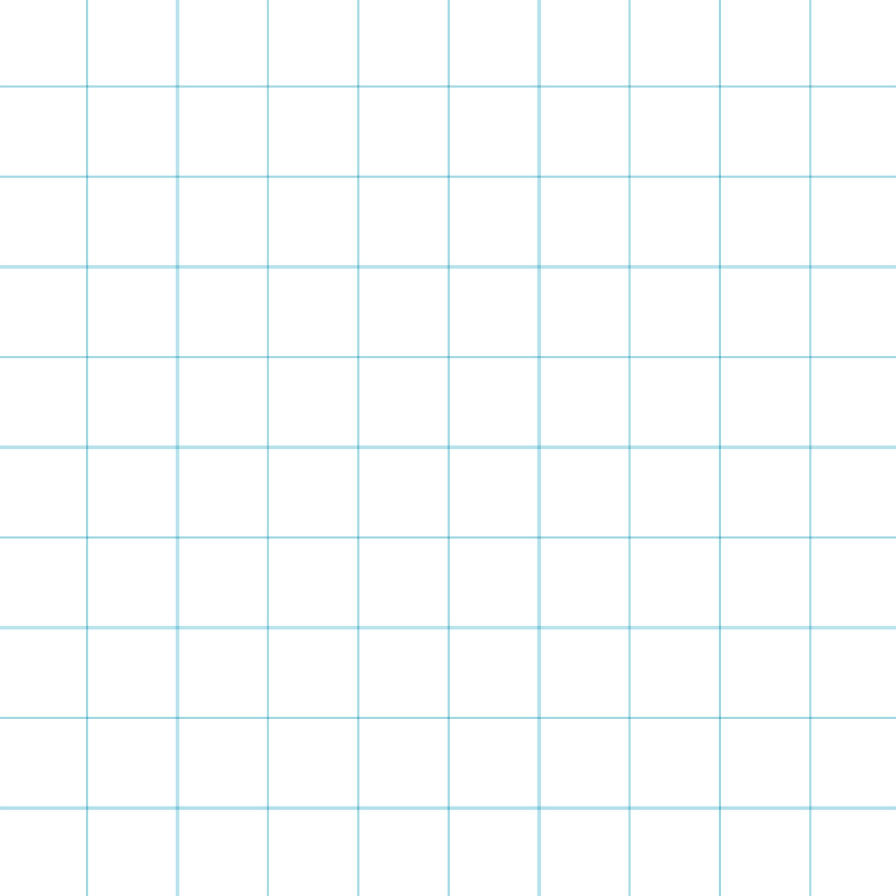
This pattern is drawn by a WebGL 1 fragment shader. Its source:

```glsl
precision highp float;

// Squared paper: thin cyan rules on white, nine across and nine down.
// Each axis finds its nearest rule and box-filters it over one pixel;
// some rules are softer and wider, and the inks multiply at crossings.

uniform vec2 u_resolution;

const vec3 PAPER = vec3(1.0);
const vec3 THIN_INK = vec3(0.64, 0.85, 0.89);
const vec3 SOFT_INK = vec3(0.73, 0.89, 0.925);
const vec3 HALO_TINT = vec3(0.975, 0.992, 0.995);
const float THIN_WIDTH = 0.0024;
const float SOFT_WIDTH = 0.0039;
const float HALO_RADIUS = 0.004;

// x: distance between rules, y: position of rule zero
const vec2 COLUMNS = vec2(0.1009, 0.0972);
const vec2 ROWS = vec2(0.10067, 0.0981);

float hash(float n) {
  return fract(sin(n * 12.9898) * 43758.5453);
}

float ruleIndex(float position, vec2 spacing) {
  return floor((position - spacing.y) / spacing.x + 0.5);
}

// Share of a pixel covered by a band centred at zero
float bandCoverage(float offset, float width, float pixel) {
  float upper = min(offset + 0.5 * pixel, 0.5 * width);
  float lower = max(offset - 0.5 * pixel, -0.5 * width);
  return clamp((upper - lower) / pixel, 0.0, 1.0);
}

// Colour filter of the nearest rule; soft is 0 for thin, 1 for wide
vec3 ruleFilter(float position, vec2 spacing, float index, float soft,
                float seed, float pixel) {
  float offset = position - spacing.y - index * spacing.x;
  float width = mix(THIN_WIDTH, SOFT_WIDTH, soft);
  vec3 ink = mix(THIN_INK, SOFT_INK, soft);

  // Slight difference in ink strength from rule to rule
  float strength = mix(0.92, 1.06, hash(index + seed));
  float coverage = bandCoverage(offset, width, pixel) * strength;

  float falloff = offset / HALO_RADIUS;
  float halo = exp(-falloff * falloff) * mix(0.25, 1.0, soft);
  return mix(PAPER, ink, coverage) * mix(PAPER, HALO_TINT, halo);
}

void main() {
  vec2 uv = gl_FragCoord.xy / u_resolution;
  vec2 pixel = 1.0 / u_resolution;

  float column = ruleIndex(uv.x, COLUMNS);
  float row = ruleIndex(uv.y, ROWS);

  // Every fourth column and every second row below the top is soft
  float softColumn = 1.0 - step(0.5, abs(mod(column, 4.0) - 1.0));
  float softRow = (1.0 - step(0.5, mod(row, 2.0))) * step(row, 7.0);

  vec3 color = PAPER;
  color *= ruleFilter(uv.x, COLUMNS, column, softColumn, 11.0, pixel.x);
  color *= ruleFilter(uv.y, ROWS, row, softRow, 37.0, pixel.y);
  gl_FragColor = vec4(color, 1.0);
}
```
